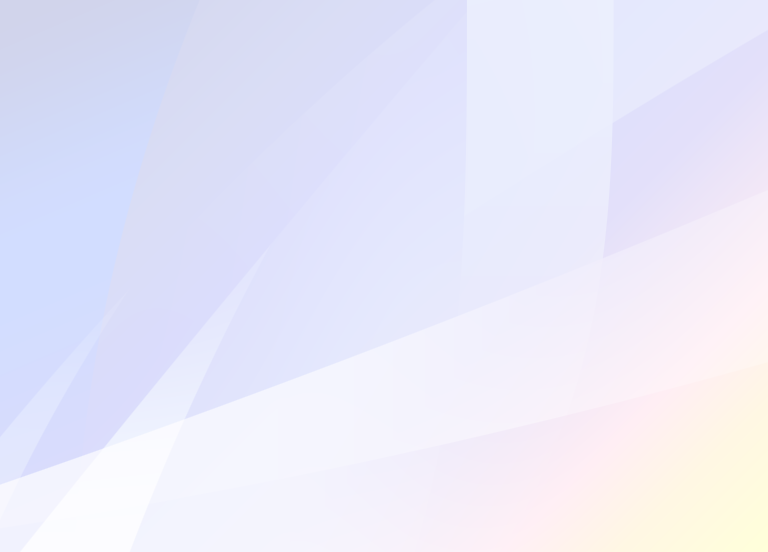
A Shadertoy shader for this background:

```glsl
// Pale pastel backdrop: translucent curved veils over a diagonal gradient
#define GREY     vec3(0.82, 0.83, 0.92)
#define MIST     vec3(0.854, 0.868, 0.962)
#define BLUE     vec3(0.822, 0.866, 1.0)
#define VIOLET   vec3(0.856, 0.862, 0.988)
#define SKY      vec3(0.868, 0.88, 0.988)
#define LAVENDER vec3(0.892, 0.88, 0.98)
#define PINK     vec3(1.0, 0.932, 0.957)
#define CREAM    vec3(1.0, 0.967, 0.89)
#define YELLOW   vec3(1.0, 1.0, 0.85)
#define ICE      vec3(0.98, 1.0, 1.0)

// Parabola through three points, evaluated at t
float arc(float t, vec2 a, vec2 b, vec2 c) {
    float ab = (b.y - a.y) / (b.x - a.x);
    float bc = (c.y - b.y) / (c.x - b.x);
    return a.y + (t - a.x) * (ab + (t - b.x) * (bc - ab) / (c.x - a.x));
}

// Upright edge that bends left towards the bottom
float uprightEdge(float y, float top, float bend) {
    return top - bend * pow(max(1.0 - y, 0.0), 3.1);
}

// Antialiased mask: 1 where d is positive
float side(float d) {
    return clamp(0.5 + d / fwidth(d), 0.0, 1.0);
}

float ramp(float a, float b, float t) {
    return clamp((t - a) / (b - a), 0.0, 1.0);
}

// Gradient from cool upper left (0) to warm lower right (1)
vec3 diagonalGradient(float t) {
    vec3 color = mix(GREY, MIST, ramp(0.0, 0.27, t));
    color = mix(color, VIOLET, ramp(0.27, 0.39, t));
    color = mix(color, SKY, ramp(0.39, 0.52, t));
    color = mix(color, LAVENDER, ramp(0.52, 0.63, t));
    color = mix(color, PINK, ramp(0.63, 0.80, t));
    color = mix(color, CREAM, ramp(0.80, 0.885, t));
    return mix(color, YELLOW, ramp(0.885, 1.0, t));
}

void mainImage(out vec4 fragColor, in vec2 fragCoord) {
    vec2 uv = fragCoord / iResolution.xy;
    float x = uv.x, y = uv.y;
    float diagonal = 0.582 * x + 0.418 * (1.0 - y);

    // Masks below curves given as y(x)
    float underRise  = side(arc(x, vec2(0.0, 0.208), vec2(0.247, 0.592), vec2(0.566, 1.0)) - y);
    float underBeam  = side(arc(x, vec2(0.026, 0.0), vec2(0.352, 0.556), vec2(0.599, 0.964)) - y);
    float aboveSlope = side(y - arc(x, vec2(0.247, 0.275), vec2(0.794, 0.774), vec2(1.0, 0.946)));
    float underSweep = side(arc(x, vec2(0.0, 0.122), vec2(0.599, 0.429), vec2(1.0, 0.656)) - y);
    float underHem   = side(arc(x, vec2(0.0, 0.043), vec2(0.39, 0.139), vec2(1.0, 0.344)) - y);

    // Masks left of curves given as x(y)
    float leftOfBlue  = side(arc(y, vec2(0.393, 0.13), vec2(0.692, 0.182), vec2(1.0, 0.26)) - x);
    float leftOfBlade = side(arc(y, vec2(0.058, 0.0), vec2(0.134, 0.026), vec2(0.393, 0.13)) - x);
    float leftOfBeam  = side(arc(y, vec2(0.0, 0.169), vec2(0.23, 0.237), vec2(0.556, 0.352)) - x);
    float leftOfPanel = side(uprightEdge(y, 0.608, 0.068) - x);
    float panelEnd    = side(uprightEdge(y, 0.799, 0.148) - x);

    // Gradient and the cooler sheet on the left
    vec3 color = diagonalGradient(diagonal);
    float descent = 0.6 * x + 1.0 - y;
    vec3 blueSheet = mix(GREY, BLUE, smoothstep(0.0, 0.48, descent));
    blueSheet = mix(blueSheet, VIOLET, ramp(0.55, 0.95, descent));
    color = mix(color, blueSheet, leftOfBlue);

    // Veils above the sweep: folds, upright panel, far corner
    float folds = 0.12 * underRise * smoothstep(0.15, 0.55, x)
                + underBeam * mix(0.15, 0.05, y)
                + 0.1 * underBeam * (1.0 - y) * smoothstep(0.3, 0.6, x);
    float panel = mix(0.2, 0.46, y) + 0.04 * aboveSlope;
    float veil = mix(mix(0.29 * aboveSlope, panel, panelEnd), folds, leftOfPanel);

    // Sweep and hem veils, fading to the right
    float sweep = mix(0.62, 0.25, smoothstep(0.35, 0.95, x)) + 0.07 * panelEnd;
    float hem = mix(0.56, 0.02, smoothstep(0.35, 0.8, x)) + 0.04 * leftOfPanel + 0.03 * panelEnd;
    veil = mix(veil, mix(sweep, hem, underHem), underSweep);

    // Bright beam and the thin blade beside it, both fading upwards
    float beam = underBeam * leftOfBeam * mix(0.75, 0.14, smoothstep(0.0, 0.55, y));
    float blade = underRise * leftOfBlade * mix(0.3, 0.08, smoothstep(0.2, 0.5, y));
    veil = mix(mix(veil, 1.0, beam), 1.0, blade);

    vec3 veilColor = mix(ICE, vec3(1.0), underSweep);
    fragColor = vec4(mix(color, veilColor, veil), 1.0);
}
```
